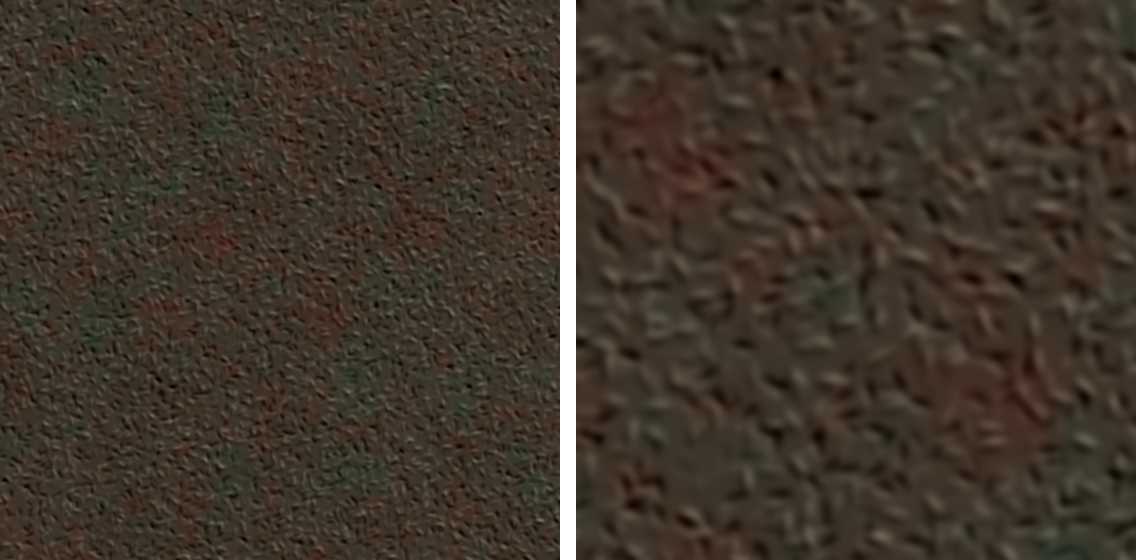
Left: the whole. Right: its middle third, enlarged.
This texture is drawn by a three.js fragment shader. Its source:

```glsl
// Dark brown felted carpet: fine embossed fibres with faint rust and moss patches.

varying vec2 vUv;

// Colours
const vec3 BASE_BROWN = vec3(0.242, 0.204, 0.161);
const vec3 RUST_SHIFT = vec3(0.026, -0.016, -0.012); // negative values turn mossy
const vec3 GRAIN_TINT = vec3(1.0, 1.0, 0.95);

// Feature counts across the canvas
const float FIBRE_CELLS = 84.0;
const float STAIN_CELLS = 24.0;
const float PATCH_CELLS = 8.0;

// Fibre shape and shading
const float FIBRE_LENGTH_FALLOFF = 0.5;
const float FIBRE_WIDTH_FALLOFF = 7.0;
const vec2 LIGHT_OFFSET = vec2(0.20, 0.30);
const float RELIEF_STRENGTH = 0.12;
const float FIBRE_STRENGTH = 0.055;
const float PATCH_STRENGTH = 0.018;

const float TAU = 6.2831853;

vec3 hash3(vec2 cell) {
  vec3 p = fract(cell.xyx * vec3(0.1031, 0.1030, 0.0973));
  p += dot(p, p.yxz + 33.33);
  return fract((p.xxy + p.yzz) * p.zyx);
}

// Cellular noise: each cell holds one soft tuft of random tilt and signed height.
float tufts(vec2 p) {
  vec2 cell = floor(p);
  float height = 0.0;
  for (int y = -1; y <= 1; y++) {
    for (int x = -1; x <= 1; x++) {
      vec2 id = cell + vec2(float(x), float(y));
      vec3 place = hash3(id + 17.0);
      vec3 look = hash3(id + 251.0);
      vec2 d = p - id - place.xy;
      float tilt = look.x * TAU;
      vec2 axis = vec2(cos(tilt), sin(tilt));
      float along = dot(d, axis);
      float across = dot(d, vec2(-axis.y, axis.x));
      float window = max(0.0, 1.0 - dot(d, d));
      float body = exp(-FIBRE_LENGTH_FALLOFF * along * along
                       - FIBRE_WIDTH_FALLOFF * across * across);
      height += (look.y * 2.0 - 1.0) * window * window * body;
    }
  }
  return height;
}

void main() {
  // Fibres, lit from the upper right
  vec2 p = vUv * FIBRE_CELLS;
  float fibre = tufts(p);
  float relief = fibre - tufts(p + LIGHT_OFFSET);

  // Broad drifts of hue and brightness
  float stain = tufts(vUv * STAIN_CELLS + 60.0);
  float patches = tufts(vUv * PATCH_CELLS + 130.0);
  float hue = stain + 0.8 * patches;
  float shade = tufts(vUv * PATCH_CELLS + 190.0);

  float grain = RELIEF_STRENGTH * relief + FIBRE_STRENGTH * fibre
              + PATCH_STRENGTH * shade;
  vec3 colour = BASE_BROWN + GRAIN_TINT * grain + RUST_SHIFT * hue;
  gl_FragColor = vec4(clamp(colour, 0.0, 1.0), 1.0);
}
```
